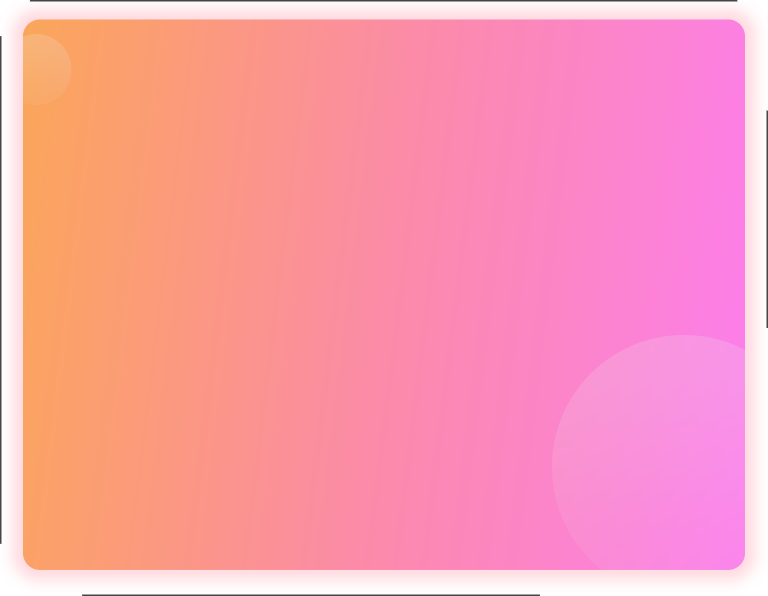
Give the GLSL for this background, as a WebGL 2 fragment shader.

```glsl
#version 300 es
precision highp float;

uniform vec2 u_resolution;
out vec4 fragColor;

const vec3 WHITE = vec3(1.0);
const vec3 ORANGE = vec3(0.982, 0.652, 0.350);
const vec3 ROSE = vec3(0.985, 0.545, 0.655);
const vec3 ORCHID = vec3(0.988, 0.490, 0.930);
const vec3 BLUSH = vec3(1.0, 0.87, 0.89);
const vec3 VEIL = vec3(0.93);
const vec3 CHARCOAL = vec3(0.27);

const vec2 CARD_CENTER = vec2(0.5, 0.3923);
const vec2 CARD_HALF = vec2(0.4701, 0.3584);
const float CARD_RADIUS = 0.022;
const float GLOW_WIDTH = 0.0175;
const float RULE_WIDTH = 1.0 / 512.0;

float roundedBox(vec2 p, vec2 halfSize, float radius) {
    vec2 q = abs(p) - halfSize + radius;
    return length(max(q, 0.0)) + min(max(q.x, q.y), 0.0) - radius;
}

// Share of a pixel lying inside a distance field.
float coverage(float dist, float pixel) {
    return clamp(0.5 - dist / pixel, 0.0, 1.0);
}

// Box given by its lower left and upper right corners.
float rule(vec2 p, vec2 low, vec2 high, float pixel) {
    return coverage(roundedBox(p - 0.5 * (low + high), 0.5 * (high - low), 0.0), pixel);
}

// Three-stop sweep running right and slightly down, corner to corner.
vec3 sweep(vec2 p, vec2 halfSize, float angle) {
    vec2 dir = vec2(cos(angle), -sin(angle));
    float t = 0.5 + 0.5 * dot(p, dir) / dot(halfSize, abs(dir));
    vec3 warm = mix(ORANGE, ROSE, clamp(2.0 * t, 0.0, 1.0));
    return mix(warm, ORCHID, clamp(2.0 * t - 1.0, 0.0, 1.0));
}

// Translucent disc that thins out toward its foot.
vec3 addDisc(vec3 base, vec2 p, float radius, float pixel) {
    float opacity = mix(0.07, 0.19, smoothstep(-radius, radius, p.y));
    return mix(base, VEIL, opacity * coverage(length(p) - radius, pixel));
}

void main() {
    float pixel = 1.0 / u_resolution.x;
    vec2 p = gl_FragCoord.xy * pixel;
    float top = u_resolution.y * pixel;

    // Soft halo around the card
    vec2 local = p - CARD_CENTER;
    float cardDist = roundedBox(local, CARD_HALF, CARD_RADIUS);
    float falloff = max(cardDist, 0.0) / GLOW_WIDTH;
    vec3 color = mix(WHITE, BLUSH, exp(-falloff * falloff));

    // Card with two clipped discs
    vec3 card = sweep(local, CARD_HALF, radians(7.0));
    card = addDisc(card, p - vec2(0.0469, 0.6855), 0.0462, pixel);
    card = addDisc(card, p - vec2(0.8906, 0.1680), 0.1719, pixel);
    color = mix(color, card, coverage(cardDist, pixel));

    // Thin rules along the canvas border
    float ink = rule(p, vec2(0.039, top - RULE_WIDTH), vec2(0.960, top), pixel);
    ink = max(ink, rule(p, vec2(0.107, 0.0), vec2(0.703, RULE_WIDTH), pixel));
    ink = max(ink, rule(p, vec2(0.0, 0.068), vec2(RULE_WIDTH, 0.729), pixel));
    ink = max(ink, rule(p, vec2(1.0 - RULE_WIDTH, 0.349), vec2(1.0, 0.632), pixel));
    color = mix(color, CHARCOAL, ink);

    fragColor = vec4(color, 1.0);
}
```
